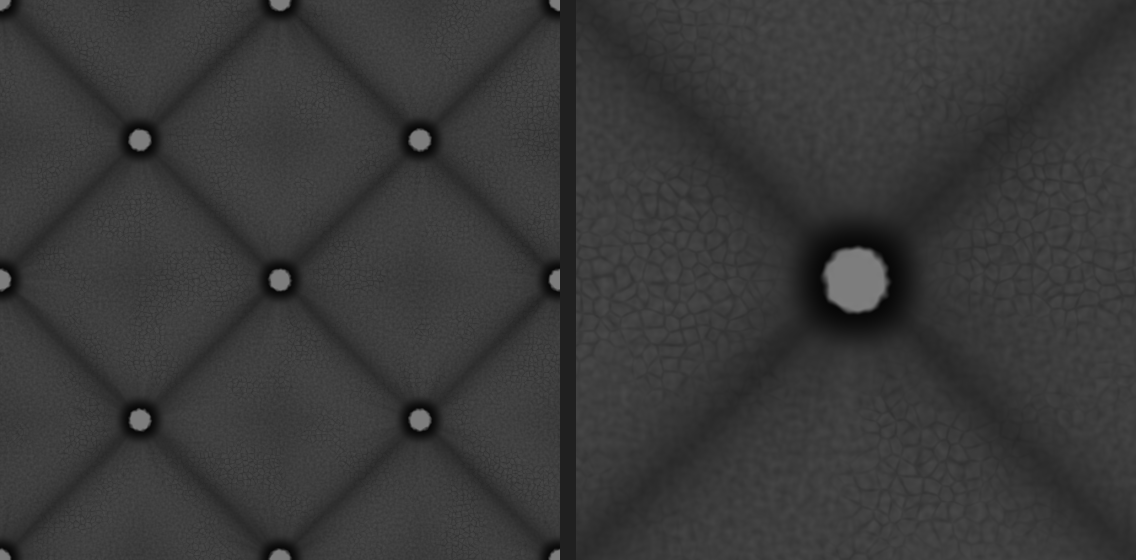
Left, the full canvas; right, a detail of the centre.
Give the GLSL for this texture, as a Shadertoy shader.

```glsl
// Dark tufted leather: diamond quilting with round buttons, radial folds and pebbled grain.
#define REPEATS 2.0          // quilt repeats across and down
#define BUTTON_RADIUS 0.038  // in units of one repeat
#define SEAM_WIDTH 0.04
#define SEAM_DEPTH 0.095
#define FOLD_STRENGTH 0.085
#define PEBBLES 104.0        // leather pebbles across the canvas
#define PEBBLE_DEPTH 0.035
#define GRAIN_DEPTH 0.035
#define LEATHER_GREY 0.254
#define BUTTON_GREY 0.49

// Two random values from 0 to 1 for a lattice point.
vec2 hash2(vec2 cell) {
    uvec2 h = uvec2(ivec2(cell)) * uvec2(1597u, 3571u) + 7919u;
    h = (h ^ (h.yx >> 3u)) * 747796405u + 2891336u;
    h = (h ^ (h.yx >> 15u)) * 277803737u;
    h ^= h >> 16u;
    return vec2(h & 65535u) / 65535.0;
}

// Gradient noise that wraps after a whole number of cells.
float corner(vec2 cell, vec2 offset, float period) {
    float angle = 6.28318 * hash2(mod(cell, period)).x;
    return dot(vec2(cos(angle), sin(angle)), offset);
}

float noise(vec2 p, float period) {
    vec2 i = floor(p), f = p - i, e = vec2(1.0, 0.0);
    vec2 w = f * f * f * (f * (f * 6.0 - 15.0) + 10.0);
    float low = mix(corner(i, f, period), corner(i + e, f - e, period), w.x);
    float high = mix(corner(i + e.yx, f - e.yx, period), corner(i + 1.0, f - 1.0, period), w.x);
    return mix(low, high, w.y);
}

// Gap between the two nearest pebble centres: zero along the creases.
float pebbleGap(vec2 p, float period) {
    vec2 i = floor(p), f = p - i;
    float nearest = 8.0, second = 8.0;
    for (int y = -1; y <= 1; y++)
    for (int x = -1; x <= 1; x++) {
        vec2 o = vec2(x, y);
        float d = length(o + 0.1 + 0.8 * hash2(mod(i + o, period)) - f);
        second = min(second, max(nearest, d));
        nearest = min(nearest, d);
    }
    return second - nearest;
}

void mainImage(out vec4 fragColor, in vec2 fragCoord) {
    vec2 uv = fragCoord / iResolution.xy;
    vec2 p = uv * REPEATS;
    float pixel = REPEATS / min(iResolution.x, iResolution.y);

    // Nearest button: one at the corners and one at the centre of each repeat
    vec2 atCorner = round(p), atCentre = round(p - 0.5) + 0.5;
    vec2 button = length(p - atCorner) < length(p - atCentre) ? atCorner : atCentre;
    vec2 toButton = p - button;
    float r = length(toButton);
    vec2 direction = toButton / max(r, 0.0001);

    // Diagonal seams between buttons
    vec2 diagonal = vec2(p.x + p.y, p.x - p.y);
    vec2 gap = abs(diagonal - round(diagonal)) * 0.7071;
    float seam = min(gap.x, gap.y);
    float grey = LEATHER_GREY - SEAM_DEPTH * exp(-sqrt(seam * seam + 0.00006) / SEAM_WIDTH);
    grey -= 0.025 * smoothstep(0.15, 0.36, seam);

    // Folds fanning out from each button, different at every one
    vec2 buttonId = mod(button, REPEATS) * 38.0 + 20.0;
    float folds = noise(direction * 4.0 + buttonId, 256.0)
                + 0.6 * noise(direction * 9.0 + buttonId + 90.0, 256.0);
    float foldFade = exp(-r / 0.11) * smoothstep(0.05, 0.12, r) * smoothstep(0.34, 0.2, r);
    grey += (FOLD_STRENGTH * folds + 0.012) * foldFade;

    // Pebbled creases in patches, fine grain and broad tonal wear
    float patches = smoothstep(-0.15, 0.35, noise(uv * 9.0, 9.0) + 0.5 * noise(uv * 21.0, 21.0));
    vec2 warp = vec2(noise(uv * 40.0, 40.0), noise(uv * 40.0 + 17.0, 40.0));
    float pebble = smoothstep(0.0, 0.35, pebbleGap(uv * PEBBLES + 0.6 * warp, PEBBLES));
    float grain = noise(uv * 170.0, 170.0) + 0.6 * noise(uv * 250.0, 250.0);
    float relief = PEBBLE_DEPTH * (0.15 + 0.85 * patches) * (pebble - 0.75) + GRAIN_DEPTH * grain;
    grey += relief * smoothstep(0.04, 0.16, r) * (0.5 + 0.5 * smoothstep(0.0, 0.08, seam));
    grey += 0.012 * noise(uv * 5.0, 5.0);

    // Shadowed dimple around the button
    grey *= 1.0 - 0.25 * exp(-r / 0.09);
    grey *= mix(0.16, 1.0, smoothstep(0.036, 0.095, r));

    // Button with a slightly ragged rim
    float rim = r + 0.005 * noise(uv * 150.0, 150.0);
    float cap = 1.0 - smoothstep(-0.004 - pixel, 0.004 + pixel, rim - BUTTON_RADIUS);
    grey = mix(grey, BUTTON_GREY + 0.02 * grain * smoothstep(0.02, 0.038, r), cap);

    fragColor = vec4(vec3(grey), 1.0);
}
```
